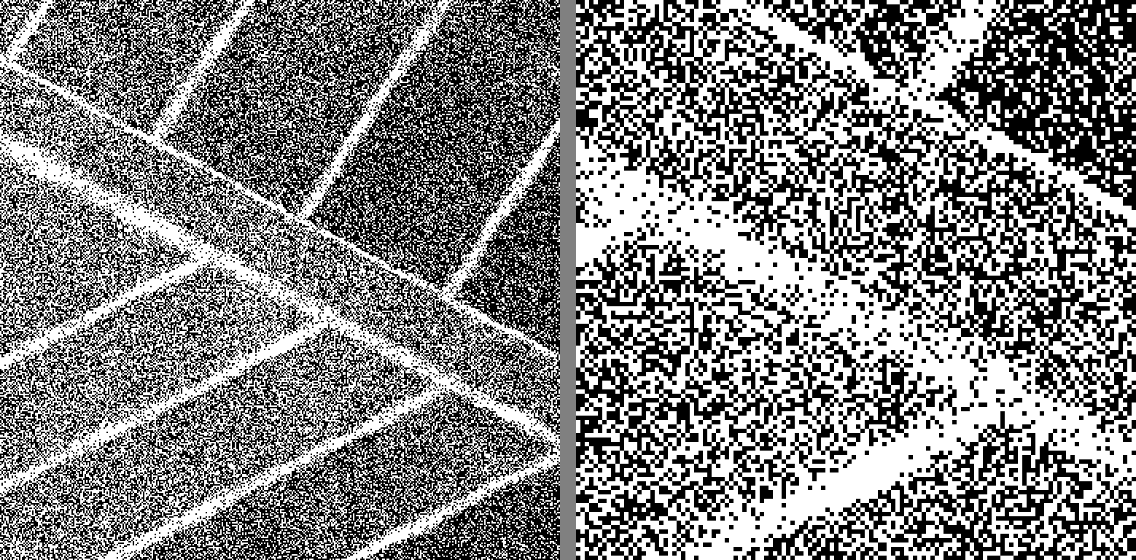
Left, the full canvas; right, a detail of the centre.
Give the GLSL for this texture, as a Shadertoy shader.

```glsl
// Grainy black and white dither of a slanted band with bright ribs branching off both sides.

const float GRAIN_CELLS = 384.0;   // dither cells along the canvas height
const float GRAIN_EDGE = 0.75;     // edge softness in pixels
const float BAND_SLOPE = 0.534;

// Integer hash of a lattice point, 0 to 1
float hash(ivec2 cell) {
    uvec2 q = uvec2(cell + 4096) * uvec2(1597334673u, 3812015801u);
    uint n = (q.x ^ q.y) * 1597334673u;
    n ^= n >> 15;
    n *= 2246822519u;
    n ^= n >> 13;
    return float(n >> 8) / 16777216.0;
}

float valueNoise(vec2 p) {
    ivec2 i = ivec2(floor(p));
    vec2 f = fract(p);
    f = f * f * (3.0 - 2.0 * f);
    return mix(mix(hash(i), hash(i + ivec2(1, 0)), f.x),
               mix(hash(i + ivec2(0, 1)), hash(i + ivec2(1, 1)), f.x), f.y);
}

// Nearly uniform threshold, slightly repelled by its neighbours
float grainThreshold(ivec2 cell) {
    float around = hash(cell + ivec2(1, 0)) + hash(cell - ivec2(1, 0))
                 + hash(cell + ivec2(0, 1)) + hash(cell - ivec2(0, 1));
    return hash(cell) - 0.1 * (around - 2.0);
}

// Distance to a ray leaving start along dir
float rayDistance(vec2 p, vec2 start, vec2 dir) {
    vec2 d = normalize(dir);
    vec2 v = p - start;
    return length(v - d * max(dot(v, d), 0.0));
}

// Signed distance to a band edge crossing the left side at height y0
float edgeDistance(vec2 p, float y0) {
    return (p.y - y0 - BAND_SLOPE * p.x) / length(vec2(1.0, BAND_SLOPE));
}

float softStroke(float dist, float halfWidth) {
    return 1.0 - smoothstep(0.3 * halfWidth, 1.5 * halfWidth, dist);
}

// Nearest of four evenly spaced parallel ribs
float ribDistance(vec2 p, vec2 start, vec2 spacing, vec2 dir) {
    float dist = 10.0;
    for (int k = 0; k < 4; k++) {
        dist = min(dist, rayDistance(p, start + float(k) * spacing, dir));
    }
    return dist;
}

// Brightness of the scene; p has its origin at the upper left
float sceneTone(vec2 p) {
    vec2 wobble = vec2(valueNoise(p * 17.0), valueNoise(p * 17.0 + 40.0)) - 0.5;
    vec2 q = p + 0.006 * wobble;
    float upperEdge = edgeDistance(q, 0.105);
    float lowerEdge = edgeDistance(q, 0.254);

    // Panels grow darker toward the right
    float upperPanel = floor((q.x + 0.67 * q.y - 0.087) / 0.354);
    float lowerPanel = max(floor((q.y + 0.51 * q.x - 0.649) / 0.224), -1.0);
    float upperTone = 0.42 - 0.045 * upperPanel;
    float lowerTone = 0.52 - 0.03 * lowerPanel - 0.018 * lowerPanel * lowerPanel;
    float bandTone = mix(0.50, 0.46, p.x);
    float tone = upperEdge < 0.0 ? upperTone : (lowerEdge > 0.0 ? lowerTone : bandTone);
    tone += 0.10 * (valueNoise(p * 6.0 + 9.0) - 0.5) + 0.07 * (valueNoise(p * 19.0) - 0.5);

    // Bright ribs and band edges of uneven width
    float swell = 0.7 + 0.6 * valueNoise(p * 13.0 + 70.0);
    float upperRibs = ribDistance(q, vec2(0.013, 0.111), vec2(0.263, 0.137), vec2(0.67, -1.0));
    float lowerRibs = ribDistance(q, vec2(0.378, 0.456), vec2(0.215, 0.1146), vec2(-1.0, 0.51));
    float lowerWidth = mix(0.021, 0.014, smoothstep(0.1, 0.5, p.x));
    float light = softStroke(abs(upperEdge), 0.006 * swell);
    light = max(light, softStroke(abs(lowerEdge), lowerWidth * swell));
    light = max(light, softStroke(upperRibs, 0.0125 * swell));
    light = max(light, softStroke(lowerRibs, 0.0115 * swell));
    float peak = 0.80 + 0.20 * valueNoise(p * 23.0 + 15.0);
    return mix(tone, peak, light);
}

// One black or white dither cell
float grainCell(vec2 cell) {
    float tone = sceneTone((cell + 0.5) / GRAIN_CELLS);
    return step(grainThreshold(ivec2(cell)), tone);
}

void mainImage(out vec4 fragColor, in vec2 fragCoord) {
    vec2 canvas = vec2(fragCoord.x, iResolution.y - fragCoord.y) / iResolution.y;
    vec2 gridPos = canvas * GRAIN_CELLS;
    float edgeWidth = GRAIN_EDGE * GRAIN_CELLS / iResolution.y;

    // Blend the four cells under the pixel by the area they cover
    vec2 corner = floor(gridPos + 0.5);
    vec2 cover = clamp((gridPos - corner) / edgeWidth + 0.5, 0.0, 1.0);
    float top = mix(grainCell(corner - 1.0), grainCell(corner - vec2(0.0, 1.0)), cover.x);
    float bottom = mix(grainCell(corner - vec2(1.0, 0.0)), grainCell(corner), cover.x);
    fragColor = vec4(vec3(mix(top, bottom, cover.y)), 1.0);
}
```
